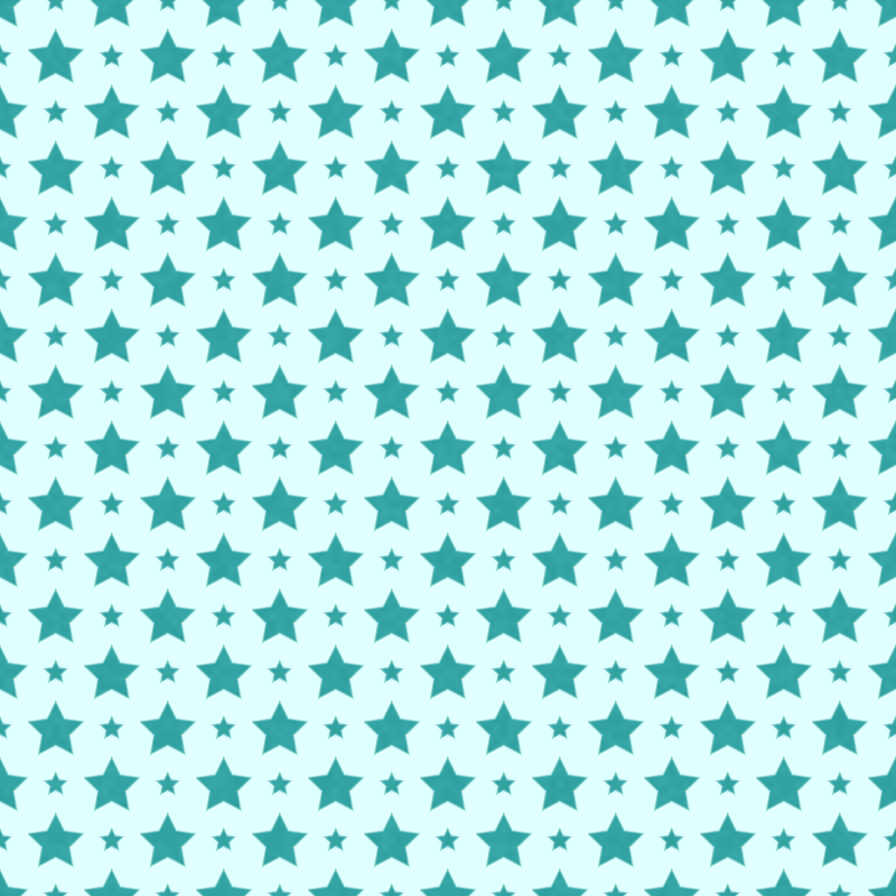
Give the GLSL for this pattern, as a three.js fragment shader.

```glsl
// Teal five-pointed stars on pale cyan, large and small alternating like a checkerboard.
// A 16 by 16 grid holds one star per cell, giving 8 by 8 repeats; each star is
// a folded polar distance function, tinted by faint noise that wraps at the edges.

varying vec2 vUv;

const float PI = 3.14159;

float hash(vec2 p) {
  return fract(sin(dot(p, vec2(127.1, 311.7))) * 43758.5453);
}

// Value noise that repeats after a whole number of lattice steps.
float wrappedNoise(vec2 p, float period) {
  vec2 i = floor(p);
  vec2 f = fract(p);
  f = f * f * (3.0 - 2.0 * f);
  vec2 a = mod(i, period);
  vec2 b = mod(i + 1.0, period);
  return mix(mix(hash(a), hash(vec2(b.x, a.y)), f.x),
             mix(hash(vec2(a.x, b.y)), hash(b), f.x), f.y);
}

// Signed distance to the edges of an upright star, negative inside.
float starDistance(vec2 p, float radius) {
  float halfSector = PI / 5.0;
  float angle = abs(mod(atan(p.x, p.y) + halfSector, 2.0 * halfSector) - halfSector);
  vec2 folded = length(p) * vec2(cos(angle), sin(angle));
  vec2 tip = vec2(radius, 0.0);
  vec2 notch = 0.5 * radius * vec2(cos(halfSector), sin(halfSector));
  vec2 edge = notch - tip;
  return dot(folded - tip, normalize(vec2(edge.y, -edge.x)));
}

void main() {
  // Stars sit on the grid points, so they are cut evenly by the canvas border.
  vec2 grid = vUv * 16.0;
  vec2 cell = floor(grid + 0.5);
  vec2 local = grid - cell;

  // Even cells carry the large star, odd cells the small one.
  float small = mod(cell.x + cell.y, 2.0);
  vec2 center = mix(vec2(-0.005, -0.047), vec2(-0.005, -0.008), small);
  float radius = mix(0.518, 0.208, small);
  float coverage = 1.0 - smoothstep(-0.03, 0.03, starDistance(local - center, radius));

  // Slight mottling of the teal.
  float mottle = wrappedNoise(vUv * 128.0, 128.0);
  vec3 teal = mix(vec3(0.18, 0.625, 0.62), vec3(0.22, 0.66, 0.66), mottle);
  vec3 paleCyan = vec3(0.88, 1.0, 1.0);

  gl_FragColor = vec4(mix(paleCyan, teal, coverage), 1.0);
}
```
